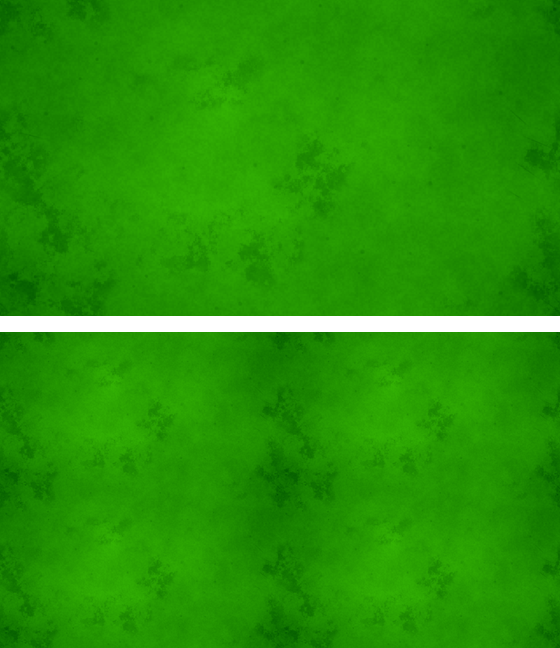
Top: one tile. Bottom: repeated 2 by 2.
A Shadertoy shader for this texture:

```glsl
// Worn green plaster: a soft periodic glow, darker towards the borders,
// is broken up by wrapping cloud noise, mottled stains, fine grain,
// small dark specks and a few faint scratches near the sides.

const float PI = 3.14159;

float hash(vec2 cell) {
    vec3 p = fract(cell.xyx * 0.1031);
    p += dot(p, p.yzx + 33.33);
    return fract((p.x + p.y) * p.z);
}

// Value noise that repeats after a whole number of cells
float wrapNoise(vec2 uv, vec2 cells, float seed) {
    vec2 p = uv * cells;
    vec2 i = floor(p);
    vec2 f = p - i;
    f = f * f * f * (f * (f * 6.0 - 15.0) + 10.0);
    vec2 a = mod(i, cells) + seed;
    vec2 b = mod(i + 1.0, cells) + seed;
    return mix(mix(hash(a), hash(vec2(b.x, a.y)), f.x),
               mix(hash(vec2(a.x, b.y)), hash(b), f.x), f.y);
}

float wrapFbm(vec2 uv, vec2 cells, int octaves, float gain, float seed) {
    float sum = 0.0, total = 0.0, amplitude = 1.0;
    for (int k = 0; k < octaves; k++) {
        sum += amplitude * wrapNoise(uv, cells, seed + float(k) * 17.0);
        total += amplitude;
        amplitude *= gain;
        cells *= 2.0;
    }
    return sum / total;
}

// Sparse round specks, each kept inside its own cell
float specks(vec2 uv) {
    vec2 cells = vec2(32.0, 18.0);
    vec2 p = uv * cells;
    vec2 id = mod(floor(p), cells);
    vec2 center = 0.25 + 0.5 * vec2(hash(id + 61.0), hash(id + 83.0));
    float radius = 0.05 + 0.08 * hash(id + 97.0);
    float dist = length(fract(p) - center);
    float present = step(0.93, hash(id + 41.0));
    return present * (1.0 - smoothstep(radius * 0.4, radius + 0.06, dist));
}

// Short slanted lines, measured to the nearest wrapped copy
float scratches(vec2 uv) {
    float ink = 0.0;
    for (int k = 0; k < 7; k++) {
        float n = float(k);
        vec2 center = vec2(0.16 * hash(vec2(n, 5.0)) - 0.08, hash(vec2(n, 19.0)));
        vec2 d = (fract(uv - center + 0.5) - 0.5) * vec2(16.0, 9.0) / 9.0;
        float angle = -0.9 + 0.7 * hash(vec2(n, 31.0));
        vec2 along = vec2(cos(angle), sin(angle));
        float reach = 0.02 + 0.04 * hash(vec2(n, 47.0));
        float t = clamp(dot(d, along), -reach, reach);
        float line = 1.0 - smoothstep(0.0005, 0.004, length(d - along * t));
        ink = max(ink, line * (1.0 - 0.7 * abs(t) / reach));
    }
    return ink;
}

void mainImage(out vec4 fragColor, in vec2 fragCoord) {
    vec2 uv = fragCoord / iResolution.xy;

    // Broad glow, level at the borders so that it wraps
    vec2 bump = sin(PI * uv) * sin(PI * uv);
    vec2 glow = bump * (2.0 - bump);
    float level = 0.474 + dot(glow, vec2(0.107, 0.056));

    // Clouds and grain
    level += 0.17 * (wrapFbm(uv, vec2(5.0, 3.0), 6, 0.7, 3.0) - 0.5);
    level += 0.030 * (wrapNoise(uv, vec2(320.0, 180.0), 7.0) - 0.5);
    level += 0.022 * (wrapNoise(uv, vec2(160.0, 90.0), 29.0) - 0.5);

    // Mottled stains gathered in loose patches
    float patches = smoothstep(0.44, 0.70, wrapFbm(uv, vec2(7.0, 4.0), 4, 0.6, 11.0));
    float mottle = smoothstep(0.43, 0.66, wrapFbm(uv, vec2(22.0, 12.0), 5, 0.8, 23.0));
    level -= 0.085 * patches * mottle;

    // Small marks
    level -= 0.055 * specks(uv) + 0.045 * scratches(uv);

    // Green ramp from shade to light
    float light = (level - 0.48) / 0.18;
    vec3 color = mix(vec3(0.08, 0.48, 0.0), vec3(0.18, 0.66, 0.01), light);
    fragColor = vec4(clamp(color, 0.0, 1.0), 1.0);
}
```
